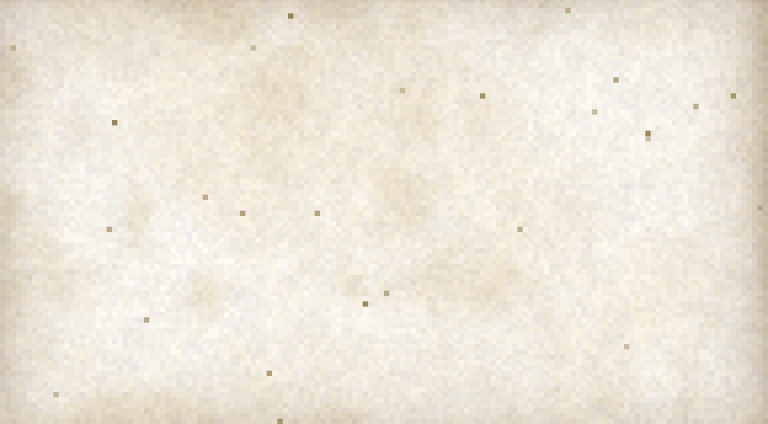
A WebGL 2 fragment shader for this texture:

```glsl
#version 300 es
precision highp float;
// Aged cream paper in coarse square grains, with soft stains, dark borders and sparse specks.

#define CELLS 144.0        // grains across the canvas width
#define GRAIN 0.052        // brightness spread of single grains
#define TINT 0.030         // hue spread of single grains
#define STAIN 0.50         // strength of the tan stains
#define BORDER_WIDTH 0.035 // fall-off of the border, in canvas widths
#define SPECK_SHARE 0.0024 // share of grains that are specks
#define CREAM vec3(0.950, 0.922, 0.866)
#define WHITE vec3(0.968, 0.952, 0.924)
#define TAN vec3(0.880, 0.820, 0.705)
#define BORDER_TONE vec3(0.700, 0.630, 0.540)
#define SPECK_TONE vec3(0.560, 0.470, 0.290)

uniform vec2 u_resolution;
out vec4 fragColor;

float hash(vec2 p) {
    vec3 q = fract(vec3(p.xyx) * 0.1031);
    q += dot(q, q.yzx + 33.33);
    return fract((q.x + q.y) * q.z);
}

float valueNoise(vec2 p) {
    vec2 i = floor(p), f = fract(p);
    f = f * f * (3.0 - 2.0 * f);
    float low = mix(hash(i), hash(i + vec2(1.0, 0.0)), f.x);
    float high = mix(hash(i + vec2(0.0, 1.0)), hash(i + vec2(1.0)), f.x);
    return mix(low, high, f.y);
}

float fbm(vec2 p) {
    float sum = 0.0, amplitude = 0.5;
    for (int octave = 0; octave < 4; octave++) {
        sum += amplitude * valueNoise(p);
        p = mat2(1.6, 1.2, -1.2, 1.6) * p + 17.3;
        amplitude *= 0.5;
    }
    return sum / 0.9375;
}

// Darkening along the four sides, strongest on the right.
float borderShade(vec2 pos, float height) {
    vec4 sides = vec4(pos.x, 1.0 - pos.x, pos.y, height - pos.y);
    vec4 falloff = exp(-max(sides, 0.0) / BORDER_WIDTH);
    float shade = dot(falloff, vec4(0.42, 0.62, 0.27, 0.36));
    return min(shade * (0.55 + 0.9 * fbm(pos * 9.0 + 41.0)), 0.85);
}

vec3 grainColor(vec2 cell, float height) {
    vec2 pos = (cell + 0.5) / CELLS;

    // Broad pale clouds, clearer towards the left and right
    float sideGlow = smoothstep(0.15, 0.38, abs(pos.x - 0.5));
    float cloud = fbm(pos * 5.0 + 7.0) + 0.16 * sideGlow;
    vec3 color = mix(CREAM, WHITE, smoothstep(0.40, 0.75, cloud));

    // Tan stains, more common near the top and bottom
    float rim = smoothstep(0.12, 0.0, min(pos.y, height - pos.y));
    float stain = fbm(pos * 11.0 + 63.0) + 0.12 * rim - 0.10 * sideGlow;
    color = mix(color, TAN, STAIN * smoothstep(0.48, 0.85, stain));

    // Border, then small clumps
    color = mix(color, BORDER_TONE, borderShade(pos, height));
    color += 0.030 * (valueNoise(pos * 48.0 + 5.0) - 0.5);

    // Grain: brightness skewed to dark, plus warm-cool and green-pink tints
    float a = hash(cell + 11.0), b = hash(cell + 157.0);
    float light = 0.5 * (a + b) - 0.5 - 0.35 * pow(hash(cell + 263.0), 8.0);
    float warm = hash(cell + 371.0) - 0.5;
    float green = hash(cell + 489.0) - 0.5;
    color += GRAIN * 1.3 * light;
    color += TINT * (warm * vec3(0.25, 0.0, -1.2) + green * vec3(-0.35, 0.3, -0.2));

    // Specks
    float speck = step(1.0 - SPECK_SHARE, hash(cell + 601.0));
    return mix(color, SPECK_TONE, speck * mix(0.25, 0.95, hash(cell + 733.0)));
}

void main() {
    float pixel = CELLS / u_resolution.x;
    float height = u_resolution.y / u_resolution.x;

    // Blend the four nearest grains over one pixel for smooth edges
    vec2 grid = gl_FragCoord.xy * pixel - 0.5;
    vec2 cell = floor(grid);
    vec2 blend = clamp((fract(grid) - 0.5) / pixel + 0.5, 0.0, 1.0);
    vec3 low = mix(grainColor(cell, height), grainColor(cell + vec2(1.0, 0.0), height), blend.x);
    vec3 high = mix(grainColor(cell + vec2(0.0, 1.0), height), grainColor(cell + vec2(1.0), height), blend.x);
    fragColor = vec4(clamp(mix(low, high, blend.y), 0.0, 1.0), 1.0);
}
```
